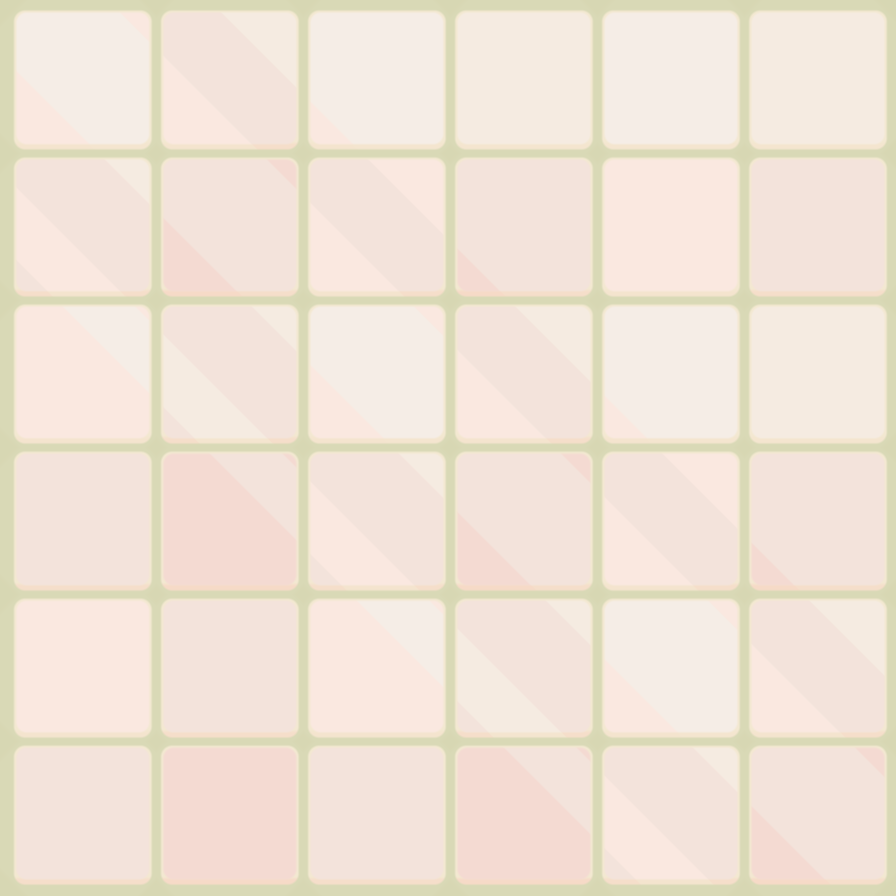
A WebGL 2 fragment shader for this pattern:

```glsl
#version 300 es
precision highp float;

uniform vec2 u_resolution;
out vec4 fragColor;

const vec3 GROUT = vec3(0.851, 0.851, 0.715);
const vec3 RIM = vec3(0.953, 0.910, 0.820);
const vec3 IVORY = vec3(0.961, 0.929, 0.900);
const vec3 CREAM = vec3(0.960, 0.923, 0.882);
const vec3 BLUSH = vec3(0.979, 0.910, 0.878);
const vec3 ROSE = vec3(0.953, 0.889, 0.857);
const vec3 PINK = vec3(0.957, 0.856, 0.823);
const vec3 PEACH = vec3(0.968, 0.838, 0.768);

float roundedBox(vec2 p, vec2 halfSize, float radius) {
    vec2 q = abs(p) - halfSize + radius;
    return length(max(q, 0.0)) + min(max(q.x, q.y), 0.0) - radius;
}

// Soft step across one edge
float edge(float at, float x, float blur) {
    return smoothstep(at - blur, at + blur, x);
}

float band(float from, float to, float x, float blur) {
    return edge(from, x, blur) - edge(to, x, blur);
}

// Colour of a tile in the light and in the shaded diagonal bands
vec3 tileColor(vec2 cell, float diagonal, float blur) {
    vec2 odd = mod(cell, 2.0);
    vec3 light = odd.y < 0.5 ? mix(IVORY, CREAM, odd.x) : mix(BLUSH, ROSE, odd.x);
    vec3 shaded = odd.y < 0.5 ? mix(BLUSH, ROSE, odd.x) : mix(ROSE, PINK, odd.x);

    // The central band tints the tiles beside the main diagonal
    if (odd.x != odd.y) {
        vec3 tint = cell.y > cell.x ? CREAM : BLUSH;
        light = mix(light, tint, band(-0.120, 0.061, diagonal, blur));
    }
    float shade = band(-0.233, -0.120, diagonal, blur)
                + band(0.061, 0.191, diagonal, blur)
                + edge(0.272, diagonal, blur);
    return mix(light, shaded, shade);
}

void main() {
    vec2 uv = gl_FragCoord.xy / u_resolution;
    vec2 p = vec2(uv.x, 1.0 - uv.y);
    float pixel = 1.0 / min(u_resolution.x, u_resolution.y);
    float blur = max(pixel, 0.0016);

    // Six by six cells, rows counted from the top
    float pitch = 0.1641;
    vec2 grid = (p - vec2(0.0104, 0.0072)) / pitch;
    vec2 cell = clamp(floor(grid), 0.0, 5.0);
    vec2 local = (grid - cell - 0.5) * pitch;

    float dist = roundedBox(local, vec2(0.0768, 0.0775), 0.0125);
    float face = roundedBox(local + vec2(0.0, 0.0018), vec2(0.0742, 0.0735), 0.0115);
    vec3 tile = tileColor(cell, p.y - p.x, blur);

    // Cream rim, warmer along the lower lip of pink tiles
    float warmth = smoothstep(0.92, 0.87, tile.g);
    float lip = smoothstep(0.068, 0.073, local.y);
    vec3 rim = mix(RIM, PEACH, lip * mix(0.15, 0.75, warmth));
    vec3 color = mix(rim, tile, 1.0 - edge(0.0, face, blur));

    // Grout, slightly darker where four tiles meet
    vec2 corner = 0.5 * pitch - abs(local);
    float knot = 1.0 - smoothstep(0.006, 0.016, corner.x + corner.y);
    vec3 grout = GROUT - vec3(0.006, 0.008, 0.014) * knot;
    color = mix(color, grout, edge(0.0, dist, blur));

    fragColor = vec4(color, 1.0);
}
```
